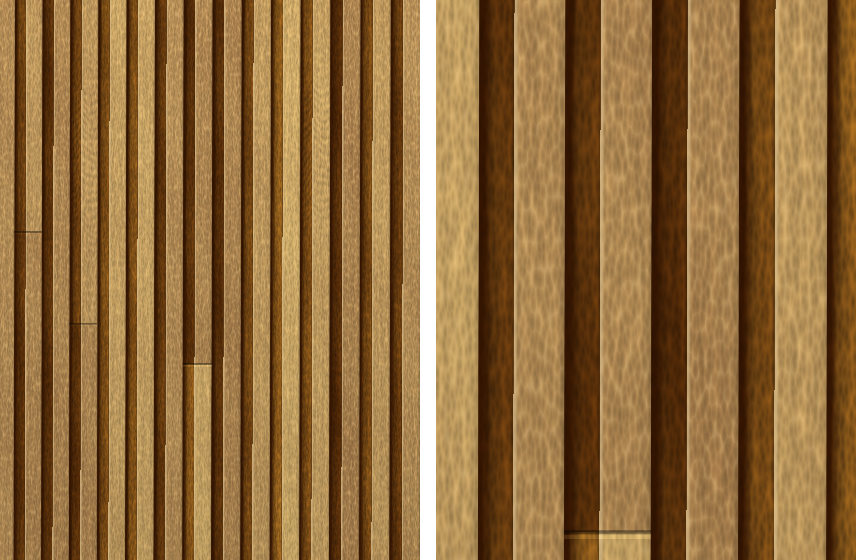
Left, the full canvas; right, a detail of the centre.
Give the GLSL for this texture, as a WebGL 2 fragment shader.

```glsl
#version 300 es
precision highp float;
// Wall of upright hardwood battens with deep shadow gaps, seen slightly from the left.
// A gently widening pitch gives the batten index; each batten has a lit front face and
// a shaded left side, with cellular flecks and layered sines for the wood grain.
uniform vec2 u_resolution;
out vec4 fragColor;

// Wood tone per batten: 0 = russet, 1 = honey
const float TONES[15] = float[15](0.3, 0.5, 0.2, 0.5, 0.75, 0.8, 0.32, 0.2,
                                  0.15, 0.6, 1.0, 0.72, 0.12, 0.62, 0.35);

vec2 hash2(vec2 p) {
  vec3 q = fract(p.xyx * vec3(0.1031, 0.1030, 0.0973));
  q += dot(q, q.yzx + 33.33);
  return fract((q.xx + q.yz) * q.zy);
}

// Distance to the nearest jittered cell point
float cellular(vec2 p) {
  vec2 cell = floor(p), f = fract(p);
  float nearest = 2.0;
  for (int y = -1; y <= 1; y++)
    for (int x = -1; x <= 1; x++) {
      vec2 o = vec2(x, y);
      nearest = min(nearest, length(o + hash2(cell + o) - f));
    }
  return nearest;
}

// Long wavering streaks along the batten
float streaks(vec2 p, float seed) {
  float x = p.x + 0.0025 * sin(p.y * 9.0 + seed) + 0.001 * sin(p.y * 31.0 + seed * 2.0);
  return 0.5 * sin(x * 330.0 + seed) + 0.3 * sin(x * 710.0 + p.y * 5.0 + seed * 3.0)
       + 0.2 * sin(x * 1130.0 - p.y * 9.0);
}

void main() {
  vec2 uv = gl_FragCoord.xy / u_resolution;
  float x = uv.x + 0.0035 * (1.0 - uv.y);

  // Batten index from left edge = -0.0027 + 0.06495 i + 0.000273 i^2
  float root = sqrt(0.06495 * 0.06495 + 4.0 * 0.000273 * (x + 0.0027));
  float index = (root - 0.06495) / (2.0 * 0.000273);
  float u = fract(index);
  float aa = 0.6 / (u_resolution.x * root);
  float faceEnd = 0.59;

  // The side seen in a gap belongs to the next batten
  int id = min(int(index) + (u > faceEnd ? 1 : 0), 14);
  float joint = id == 1 ? 0.586 : id == 3 ? 0.422 : id == 7 ? 0.35 : -1.0;
  bool lower = uv.y < joint;
  float tone = TONES[id];
  if (lower) tone = id == 7 ? 0.9 : tone - 0.3;
  float seed = float(id) * 7.31 + (lower ? 3.7 : 0.0);

  // Grain
  vec2 grainPos = vec2(x, uv.y * 1.333) + hash2(vec2(seed, 2.0));
  float flecks = cellular(grainPos * vec2(165.0, 34.0)) - 0.45;
  float pores = cellular(grainPos * vec2(270.0, 85.0)) - 0.45;
  float streak = streaks(grainPos, seed);
  float grain = 0.13 * flecks + 0.17 * pores + 0.035 * streak;
  float blotch = sin(uv.y * 7.0 + seed) * sin(uv.y * 17.0 + x * 40.0 + seed * 2.0);

  // Arched figure on a few boards
  float arch = uv.y - 0.09 * (u - 0.42) * (u - 0.42) + 0.003 * sin(u * 9.0 + uv.y * 30.0);
  float figured = id % 8 == 3 ? smoothstep(0.5, 0.65, uv.y) * smoothstep(0.97, 0.8, uv.y) : 0.0;
  grain += 0.035 * figured * sin(arch * 430.0);

  // Front face, with rounded edges catching light and shade
  vec3 front = mix(vec3(0.62, 0.44, 0.25), vec3(0.83, 0.68, 0.40), tone + 0.12 * blotch);
  front = mix(front, vec3(0.73, 0.62, 0.42), 0.25 + 0.25 * smoothstep(0.0, 0.35, pores));
  front *= (1.0 + 1.3 * grain) * mix(0.93, 1.03, uv.y);
  front *= 1.0 - 0.14 * smoothstep(faceEnd - 0.07, faceEnd, u);
  front = mix(front, vec3(0.86, 0.76, 0.57), 0.6 * (1.0 - smoothstep(0.015, 0.045 + aa, u)));

  // Side face rising out of the cast shadow
  float t = (u - faceEnd) / (1.0 - faceEnd);
  vec3 side = mix(vec3(0.30, 0.15, 0.025), vec3(0.53, 0.34, 0.10), tone + 0.15 * blotch);
  side *= (1.0 + 2.0 * grain) * mix(0.85, 1.08, smoothstep(0.2, 0.9, t));
  vec3 shadow = vec3(0.20, 0.08, 0.003) * (1.0 + grain);
  side = mix(shadow, side, smoothstep(0.08, 0.42, t + 0.04 * streak));
  side *= 1.0 - 0.2 * smoothstep(0.9, 1.0, t);

  // Join both faces with smooth edges
  float onFace = smoothstep(-aa, aa, faceEnd - u);
  vec3 color = mix(side, front, onFace);
  color = mix(color, vec3(0.42, 0.28, 0.13), 0.6 * smoothstep(1.0 - aa, 1.0, u));

  // Butt joint: a dark seam with a pale lip below
  float px = 1.0 / u_resolution.y;
  float seam = 1.0 - smoothstep(0.0007, 0.0007 + px, abs(uv.y - joint));
  float lip = 1.0 - smoothstep(0.0008, 0.0008 + px, abs(uv.y - joint + 0.003));
  color *= 1.0 - 0.4 * seam;
  color += vec3(0.10, 0.09, 0.05) * lip * (id == 7 ? 1.0 : 0.3);

  fragColor = vec4(clamp(color, 0.0, 1.0), 1.0);
}
```
